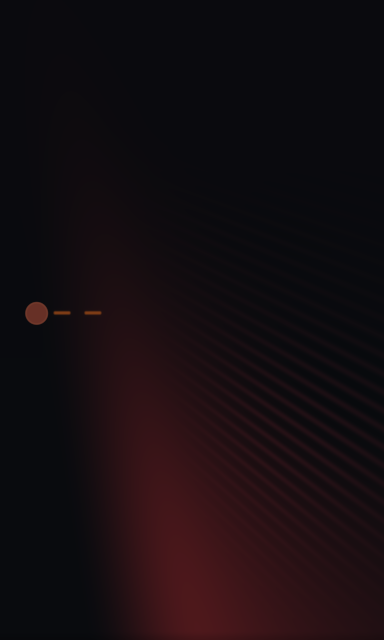
A Shadertoy shader for this background:

```glsl
// Dark backdrop with a leaning red light beam, fanned fine streaks, and a small dot with two dashes.

// Lengths are in canvas heights, origin at the lower left.
const vec3 NIGHT_LOW = vec3(0.035, 0.042, 0.056);
const vec3 NIGHT_HIGH = vec3(0.038, 0.039, 0.053);
const vec3 BEAM_COLOR = vec3(0.270, 0.052, 0.052);
const vec3 STREAK_COLOR = vec3(0.085, 0.020, 0.028);
const vec3 DOT_COLOR = vec3(0.405, 0.190, 0.150);
const vec3 RIM_COLOR = vec3(0.480, 0.250, 0.180);
const vec3 DASH_COLOR = vec3(0.470, 0.225, 0.080);

const float RIDGE_BASE = 0.3125;   // brightest line of the beam at the bottom
const float RIDGE_LEAN = 0.235;
const float EDGE_BASE = 0.132;     // left limit of the beam at the bottom
const float EDGE_LEAN = 0.155;
const float BEAM_REACH = 0.48;     // fade length going up
const float BEAM_SPREAD = 0.24;    // fade length going right
const float RIDGE_SOFTNESS = 0.035;

const vec2 FAN_PIVOT = vec2(-0.52, 1.0);
const float FAN_STEP = 0.0256;     // slope difference between streaks
const float FAN_OFFSET = 0.573;

const vec2 DOT_CENTER = vec2(0.0573, 0.5104);
const float DOT_RADIUS = 0.0176;
const vec2 FIRST_DASH = vec2(0.0970, 0.5111);
const float DASH_GAP = 0.0482;
const float DASH_HALF_LENGTH = 0.0105;
const float DASH_HALF_WIDTH = 0.0022;
const int DASH_COUNT = 2;

// Signed horizontal distance from the beam ridge
float ridgeOffset(vec2 p) {
    return p.x - (RIDGE_BASE - RIDGE_LEAN * p.y);
}

// Beam: smooth ramp on its left, long decay on its right
float beam(vec2 p) {
    float offset = ridgeOffset(p);
    float ridge = p.x - offset;
    float leftEdge = EDGE_BASE - EDGE_LEAN * p.y;
    float ramp = smoothstep(leftEdge, max(ridge, leftEdge + 0.04), p.x);
    float right = max(offset, 0.0);
    float away = length(vec2(right, RIDGE_SOFTNESS)) - RIDGE_SOFTNESS;
    float spread = BEAM_SPREAD * max(1.0 - p.y, 0.2);
    float rise = p.y / BEAM_REACH;
    return ramp * exp(-away / spread - rise * rise);
}

// Streaks: rays of evenly spaced slope from a distant pivot
float streaks(vec2 p) {
    float slope = (FAN_PIVOT.y - p.y) / (p.x - FAN_PIVOT.x);
    float phase = (slope - FAN_OFFSET) / FAN_STEP;
    float wave = 0.5 + 0.5 * cos(6.2831853 * phase);
    float line = wave * wave - 0.375;   // zero mean keeps the glow level
    float offset = ridgeOffset(p);
    float mask = smoothstep(0.02, 0.20, offset) * (1.0 - 0.6 * smoothstep(0.25, 0.48, offset));
    float band = (p.y - 0.33) / 0.17;
    float upper = (p.y - 0.62) / 0.08;
    return line * mask * (exp(-band * band) + 0.13 * exp(-upper * upper));
}

float dashDistance(vec2 p, vec2 center) {
    vec2 q = p - center;
    q.x -= clamp(q.x, -DASH_HALF_LENGTH, DASH_HALF_LENGTH);
    return length(q) - DASH_HALF_WIDTH;
}

void mainImage(out vec4 fragColor, in vec2 fragCoord) {
    vec2 p = fragCoord / iResolution.y;
    float pixel = 1.0 / iResolution.y;

    // Backdrop and light
    vec3 color = mix(NIGHT_LOW, NIGHT_HIGH, smoothstep(0.2, 0.9, p.y));
    color += BEAM_COLOR * beam(p) + STREAK_COLOR * streaks(p);
    color *= mix(0.85, 1.0, smoothstep(0.0, 0.015, p.y));

    // Dashes with a faint halo
    for (int i = 0; i < DASH_COUNT; i++) {
        float d = dashDistance(p, FIRST_DASH + vec2(DASH_GAP * float(i), 0.0));
        float body = 1.0 - smoothstep(-0.0018, 0.0008 + pixel, d);
        color = mix(color, DASH_COLOR, body);
        color += DASH_COLOR * 0.06 * exp(-max(d, 0.0) / 0.002);
    }

    // Dot with a thin lighter rim
    float d = length(p - DOT_CENTER) - DOT_RADIUS;
    float rim = 1.0 - smoothstep(0.0, 0.0008 + pixel, abs(d + 0.001));
    color = mix(color, DOT_COLOR, 1.0 - smoothstep(-pixel, pixel, d));
    color = mix(color, RIM_COLOR, 0.55 * rim);

    fragColor = vec4(max(color, 0.0), 1.0);
}
```
